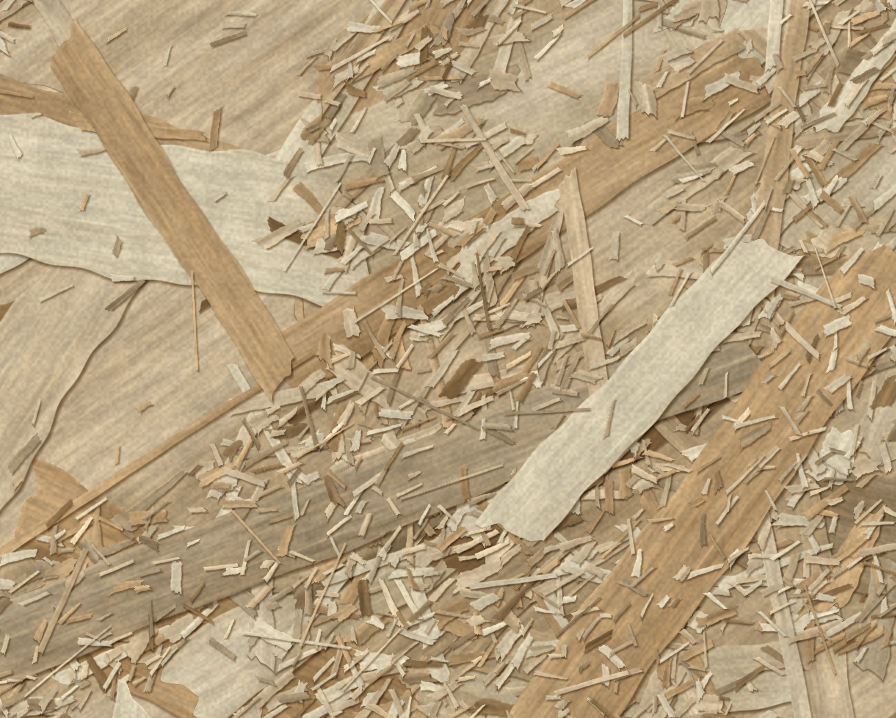
A WebGL 2 fragment shader for this texture:

```glsl
#version 300 es
precision highp float;
// Pressed strand board: broad wood flakes, drifts of small chips and loose
// slivers. Each layer scatters ragged boxes on a jittered grid with a cast
// shadow and lit rim; fibres are drawn once, on the topmost strand.
#define LAY_ANGLE 0.62
#define FIBRE 0.24
#define SPECKLE 0.11
#define SHADE vec3(0.64, 0.58, 0.50)
#define RIM 0.05
#define PALE vec3(0.825, 0.78, 0.67)
#define TAN vec3(0.77, 0.69, 0.56)
#define ORANGE vec3(0.715, 0.59, 0.425)
#define GREY vec3(0.65, 0.575, 0.455)
#define DARK vec3(0.53, 0.42, 0.28)

uniform vec2 u_resolution;
out vec4 fragColor;

// Visible wood at a point, with the fibre frame of its topmost strand.
struct Surface { vec3 colour; vec2 q; vec2 phase; float tone; };

const int LAYERS = 7;
// Half length and half width: smallest, then largest.
const vec4 SIZES[LAYERS] = vec4[LAYERS](
  vec4(0.20, 0.06, 0.38, 0.18), vec4(0.12, 0.015, 0.36, 0.06),
  vec4(0.03, 0.007, 0.095, 0.034), vec4(0.010, 0.004, 0.036, 0.015),
  vec4(0.09, 0.007, 0.28, 0.045), vec4(0.007, 0.0022, 0.026, 0.009),
  vec4(0.025, 0.0016, 0.085, 0.006));
// Grid cell, density on bare flakes, density in drifts, height above the board.
const vec4 RULES[LAYERS] = vec4[LAYERS](
  vec4(0.38, 1.0, 1.0, 0.005), vec4(0.36, 0.75, 0.9, 0.004),
  vec4(0.096, 0.06, 1.0, 0.003), vec4(0.037, 0.03, 0.9, 0.003),
  vec4(0.28, 0.35, 0.45, 0.004), vec4(0.027, 0.03, 0.65, 0.0028),
  vec4(0.088, 0.08, 0.35, 0.0025));

// Main strands: centre, angle and tone, then half size and layer they follow.
const int MAINS = 7;
const vec4 POSE[MAINS] = vec4[MAINS](
  vec4(0.68, 0.79, 0.45, 0.25), vec4(0.20, 0.71, -0.15, 0.14),
  vec4(0.72, 0.69, 0.56, 0.64), vec4(0.50, 0.30, 0.38, 0.87),
  vec4(1.00, 0.30, 0.94, 0.73), vec4(0.24, 0.71, -0.99, 0.66), vec4(0.887, 0.455, 0.825, 0.08));
const vec3 BUILD[MAINS] = vec3[MAINS](
  vec3(0.34, 0.13, 0), vec3(0.30, 0.10, 1), vec3(0.40, 0.045, 1), vec3(0.58, 0.055, 3),
  vec3(0.42, 0.065, 4), vec3(0.28, 0.034, 5), vec3(0.27, 0.046, 5));

float hash(vec2 p) {
  vec3 a = fract(p.xyx * 0.1031);
  a += dot(a, a.yzx + 33.33);
  return fract((a.x + a.y) * a.z);
}

vec4 hash4(vec2 p) {
  vec4 a = fract(p.xyxy * vec4(0.1031, 0.1030, 0.0973, 0.1099));
  a += dot(a, a.wzxy + 33.33);
  return fract((a.xxyz + a.yzzw) * a.zywx);
}

float noise(vec2 p) {
  vec2 i = floor(p), f = fract(p);
  f = f * f * (3.0 - 2.0 * f);
  return mix(mix(hash(i), hash(i + vec2(1, 0)), f.x),
             mix(hash(i + vec2(0, 1)), hash(i + vec2(1, 1)), f.x), f.y);
}

// Rotates p into a frame whose x axis points along the angle.
vec2 along(vec2 p, float angle) {
  float c = cos(angle), s = sin(angle);
  return vec2(c * p.x + s * p.y, c * p.y - s * p.x);
}

vec3 wood(float tone) {
  vec3 c = mix(PALE, TAN, smoothstep(0.10, 0.42, tone));
  c = mix(c, ORANGE, smoothstep(0.54, 0.68, tone));
  c = mix(c, GREY, smoothstep(0.75, 0.83, tone));
  return mix(c, DARK, smoothstep(0.90, 0.98, tone));
}

// How thickly small chips lie: a diagonal drift plus uneven heaps.
float litter(vec2 p) {
  vec2 q = along(p - vec2(0.74, 0.57), LAY_ANGLE);
  float heaps = 0.67 * noise(q * vec2(2.5, 5.0) + 17.0) + 0.33 * noise(q * vec2(7.0, 12.0) + 5.0);
  float drift = 0.28 * exp(-q.y * q.y / 0.010);
  return smoothstep(0.48, 0.66, heaps + drift + 0.14 * (p.x - 0.6) - 0.20 * (p.y - 0.5));
}

// Lays one bent, tapered strand with splintered ends; q is in its own frame.
void strand(inout Surface s, vec2 q, float angle, vec2 size, float lift, float tone, vec4 r) {
  float px = 1.0 / u_resolution.y;
  float u = q.x / size.x, v = q.y / size.y;
  float edge = 0.5 * (r.x - 0.5) * u * u + 0.06 * sin(u * 6.0 + r.y * 40.0) + 0.03 * sin(u * 19.0 + r.z * 40.0);
  float end = 1.8 * (r.z - 0.5) * v + 0.7 * (noise(vec2(v * 3.0, r.w * 70.0)) - 0.5);
  vec2 bent = q + size.y * vec2(end, edge);
  vec2 lit = bent + along(lift * vec2(-0.6, 0.8), angle);
  vec2 extent = vec2(size.x, size.y * (1.0 - 0.6 * r.w * (0.5 + 0.5 * u)));
  vec2 a = abs(bent) - extent, b = abs(lit) - extent;
  float body = max(a.x, a.y), toLight = max(b.x, b.y), soft = px + 0.4 * lift;
  s.colour *= mix(SHADE, vec3(1.0), smoothstep(-soft, soft, toLight));
  float cover = clamp(0.5 - body / (1.4 * px), 0.0, 1.0);
  s.colour = mix(s.colour, wood(tone) * (1.0 + RIM * smoothstep(-px, px, toLight)), cover);
  if (cover > 0.5) { s.q = q; s.phase = r.xy * 50.0; s.tone = tone; }
}

// One layer; every strand reaches at most one cell from its centre.
void scatter(inout Surface s, vec2 p, int layer) {
  vec4 sizes = SIZES[layer], rule = RULES[layer];
  for (int k = 0; k < 9; k++) {
    vec2 id = floor(p / rule.x) + vec2(k % 3 - 1, k / 3 - 1);
    vec4 r = hash4(id + 11.0 + 97.0 * float(layer)), h = fract(r.wxyz * 61.7 + r.yzwx * 7.3);
    if (h.x > rule.z) continue;
    vec2 centre = (id + r.xy) * rule.x;
    float t = 2.0 * h.z - 1.0;
    float angle = LAY_ANGLE + 1.55 * t * (0.4 + 0.6 * t * t);
    vec2 size = mix(sizes.xy, sizes.zw, vec2(r.z, h.y * r.w));
    vec2 q = along(p - centre, angle);
    if (any(greaterThan(abs(q), size + size.y * vec2(2.0, 0.8) + 2.0 * rule.w))) continue;
    if (h.x > mix(rule.y, rule.z, litter(centre))) continue;
    strand(s, q, angle, size, rule.w, h.w, fract(r * 7.3 + h));
  }
}

void main() {
  vec2 p = gl_FragCoord.xy / u_resolution.y;
  Surface s = Surface(TAN, along(p, LAY_ANGLE), vec2(3.0), 0.45);
  for (int layer = 0; layer < LAYERS; layer++) {
    scatter(s, p, layer);
    for (int m = 0; m < MAINS; m++)
      if (int(BUILD[m].z) == layer)
        strand(s, along(p - POSE[m].xy, POSE[m].z), POSE[m].z, BUILD[m].xy, 0.005, POSE[m].w, vec4(0.5, 0.2, 0.7, 0.15));
    // Dust dulls the wood between the chips.
    if (layer == 1) s.colour *= mix(vec3(1.0), vec3(0.88, 0.85, 0.80), litter(p));
  }
  // Growth streaks and fine fibres run the length of the strand.
  float streak = 0.6 * noise(s.q * vec2(3.5, 45.0) + s.phase) + 0.4 * noise(s.q * vec2(6.0, 95.0) + s.phase) - 0.5;
  float fibre = 0.6 * noise(s.q * vec2(14.0, 170.0) + s.phase) + 0.4 * noise(s.q * vec2(50.0, 330.0) + s.phase) - 0.5;
  vec3 col = s.colour * (1.0 + FIBRE * (0.6 + 0.7 * s.tone) * fibre);
  col *= 1.0 + (0.08 + 0.28 * s.tone) * streak * vec3(0.8, 1.0, 1.3);
  // Surface speckle.
  col *= 1.0 + SPECKLE * (noise(p * 260.0) - 0.5) + 0.08 * (noise(p * 30.0) - 0.5);
  fragColor = vec4(clamp(col, 0.0, 1.0), 1.0);
}
```
